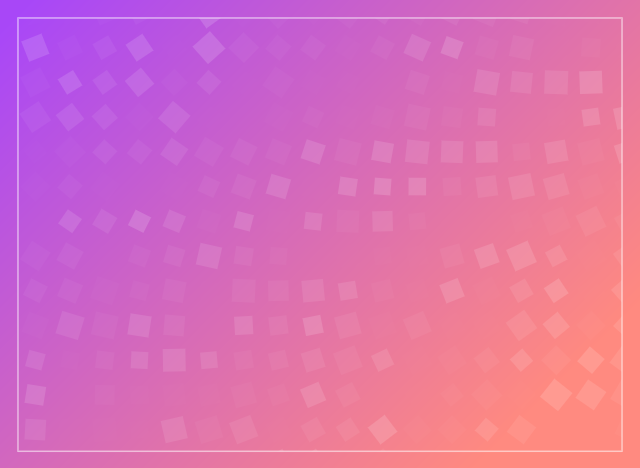
Give the GLSL for this background, as a Shadertoy shader.

```glsl
// Faint, slowly turning squares on a violet to coral diagonal gradient, inside a thin pale frame.

#define VIOLET vec3(0.66, 0.28, 0.97)
#define CORAL vec3(1.0, 0.54, 0.50)
#define GRADIENT_SPAN vec2(0.03, 0.85)
#define FRAME_INSET 0.0384
#define FRAME_BOTTOM 0.0357
#define FRAME_WIDTH 0.0032
#define FRAME_ALPHA 0.55
#define GRID_ORIGIN vec2(0.0384, 0.0647)
#define PITCH 0.0742
#define HALF_SIDE vec2(0.0175, 0.0250)
#define SQUARE_ALPHA 0.15
#define TURN_RATE 1.396

// Two random values in 0..1 for a cell
vec2 hash22(vec2 cell) {
    vec3 q = fract(cell.xyx * vec3(0.1031, 0.1030, 0.0973));
    q += dot(q, q.yzx + 33.33);
    return fract((q.xx + q.yz) * q.zy);
}

float boxDistance(vec2 p, vec2 halfSize) {
    vec2 d = abs(p) - halfSize;
    return length(max(d, 0.0)) + min(max(d.x, d.y), 0.0);
}

// Coverage of a shape from its signed distance
float fill(float d, float pixel) {
    return clamp(0.5 - d / pixel, 0.0, 1.0);
}

// Opacity of the square in the cell around p
float squares(vec2 p, float pixel) {
    vec2 cell = floor((p - GRID_ORIGIN) / PITCH);
    vec2 center = GRID_ORIGIN + (cell + 0.5) * PITCH;
    vec2 rnd = hash22(cell + 17.0);

    // The turn grows along the diagonal
    float angle = TURN_RATE * (dot(center, vec2(0.68, 1.0)) - 1.009);
    float c = cos(angle), s = sin(angle);
    vec2 offset = p - center;
    vec2 local = vec2(c * offset.x - s * offset.y, s * offset.x + c * offset.y);

    float halfSide = mix(HALF_SIDE.x, HALF_SIDE.y, rnd.x);
    return SQUARE_ALPHA * rnd.y * rnd.y * fill(boxDistance(local, vec2(halfSide)), pixel);
}

void mainImage(out vec4 fragColor, in vec2 fragCoord) {
    // Units of canvas height, measured from the top left
    float pixel = 1.0 / iResolution.y;
    float aspect = iResolution.x * pixel;
    vec2 p = vec2(fragCoord.x, iResolution.y - fragCoord.y) * pixel;

    // Diagonal gradient
    float t = (p.x + p.y) / (aspect + 1.0);
    t = clamp((t - GRADIENT_SPAN.x) / (GRADIENT_SPAN.y - GRADIENT_SPAN.x), 0.0, 1.0);
    vec3 color = mix(VIOLET, CORAL, t);

    // Squares, cut off at the frame
    vec2 low = vec2(FRAME_INSET);
    vec2 high = vec2(aspect - FRAME_INSET, 1.0 - FRAME_BOTTOM);
    float frame = boxDistance(p - 0.5 * (low + high), 0.5 * (high - low));
    color = mix(color, vec3(1.0), squares(p, pixel) * fill(frame, pixel));

    // Frame line
    float line = fill(abs(frame) - 0.5 * FRAME_WIDTH, pixel);
    color = mix(color, vec3(1.0), FRAME_ALPHA * line);

    fragColor = vec4(color, 1.0);
}
```
